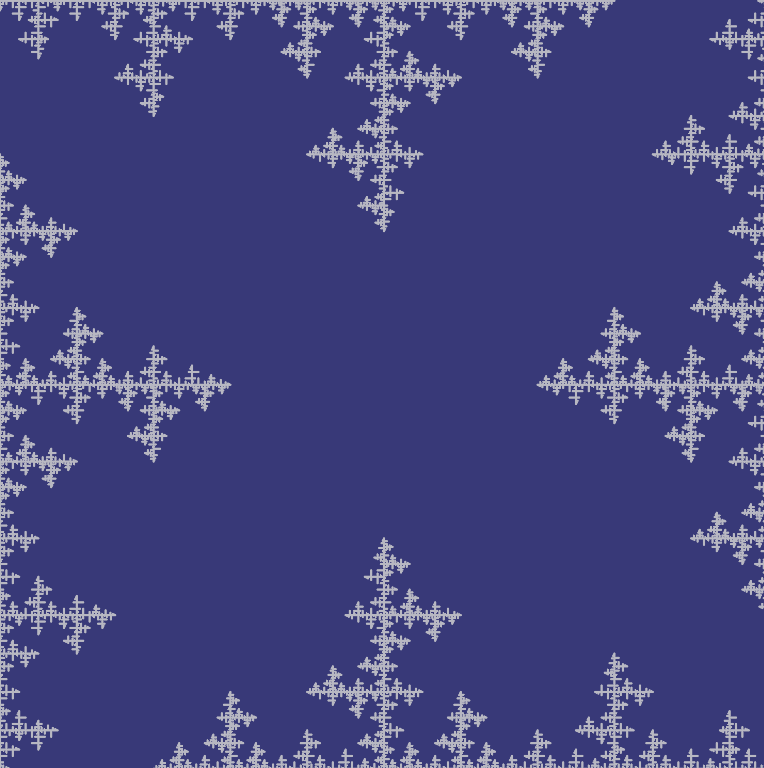
Give the GLSL for this pattern, as a WebGL 2 fragment shader.

```glsl
#version 300 es
precision highp float;
// Four frost-like fractal edges grow inward from the sides of a square.
// Each edge carries spikes of halving length, and every gap and spike flank
// is a smaller edge; a point is folded down this tree to find its nearest line.
uniform vec2 u_resolution;
out vec4 fragColor;

// Distance to an edge on [0,1] of the x axis, with its spikes pointing to +y.
float frostEdge(vec2 p, float size) {
  float nearest = size * length(vec2(p.x - clamp(p.x, 0.0, 1.0), p.y));
  for (int level = 0; level < 8; level++) {
    if (p.x < 0.0 || p.x > 1.0 || p.y < 0.0 || size < 0.1) break;

    // Gap around the point: its ends and the spikes standing on them.
    float halving = min(exp2(floor(log2(1.5 * max(1.0 - p.x, 0.0005)))), 1.0);
    bool firstGap = halving > 0.9;
    float gap = firstGap ? 1.0 / 3.0 : halving * 2.0 / 3.0;
    float rightSpike = halving / 3.0;
    float fromRight = 1.0 - halving * 2.0 / 3.0 - p.x;
    float fromLeft = gap - fromRight;

    float d = length(vec2(fromRight, max(p.y - rightSpike, 0.0)));
    if (!firstGap) d = min(d, length(vec2(fromLeft, max(p.y - gap, 0.0))));
    nearest = min(nearest, d * size);

    // Descend to the left spike's flank, the gap floor or the right spike's flank.
    if (!firstGap && p.y > 1.4 * fromLeft) {
      p = vec2(gap - p.y, fromLeft) / gap;
      size *= gap;
    } else if (p.y < 0.7 * fromRight) {
      p = vec2(fromLeft, p.y) / gap;
      size *= gap;
    } else {
      p = vec2(p.y, fromRight) / rightSpike;
      size *= rightSpike;
    }
  }
  return nearest;
}

void main() {
  // The canvas is ten units high.
  float pixel = 10.0 / u_resolution.y;
  vec2 p = gl_FragCoord.xy * pixel + vec2(0.0, 0.01) - 5.0;

  // The same edge on all four sides, by quarter turns about the centre.
  float d = 10.0;
  for (int side = 0; side < 4; side++) {
    d = min(d, frostEdge((p + vec2(3.0, 5.0)) / 9.0, 9.0));
    p = vec2(p.y, -p.x);
  }

  float line = 1.0 - smoothstep(-0.5, 0.5, (d - 0.0145) / pixel);
  vec3 color = mix(vec3(0.22, 0.225, 0.47), vec3(0.72, 0.72, 0.76), line);
  fragColor = vec4(color, 1.0);
}
```
